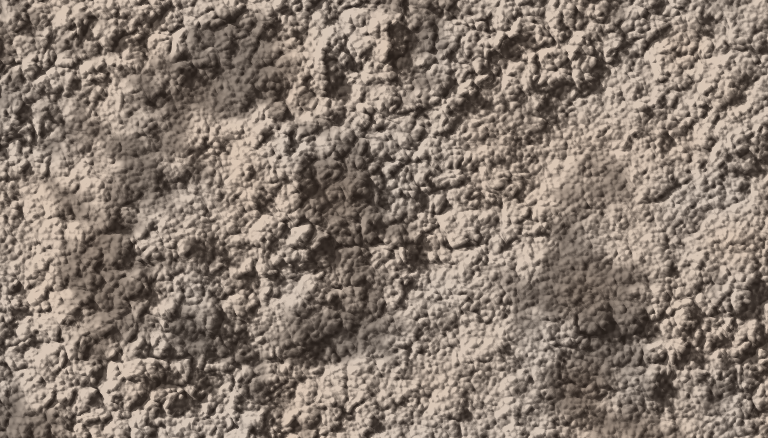
Give the GLSL for this texture, as a Shadertoy shader.

```glsl
// Dry crumbly soil: heaped clods and grains under low sunlight from the upper left.
#define CLOD_SCALE 8.0
#define CLUMP_SCALE 20.0
#define CRUMB_SCALE 43.0
#define GRAIN_SCALE 80.0
#define SUN_DIR vec2(-0.80, 0.60)
#define SUN_SLOPE 0.48
#define SHADOW_STEPS 9
#define BASE_TONE 0.655
#define RELIEF 0.50
#define CREVICE 11.0
#define SHADE_COLOR vec3(0.155, 0.124, 0.106)
#define SUNLIT_COLOR vec3(0.850, 0.780, 0.716)

vec2 hash2(vec2 cell) {
    vec2 k = vec2(dot(cell, vec2(127.1, 311.7)), dot(cell, vec2(269.5, 183.3)));
    return fract(sin(k) * 43758.5453);
}

float noise(vec2 p) {
    vec2 i = floor(p), f = fract(p);
    f = f * f * (3.0 - 2.0 * f);
    float low = mix(hash2(i).x, hash2(i + vec2(1, 0)).x, f.x);
    float high = mix(hash2(i + vec2(0, 1)).x, hash2(i + vec2(1, 1)).x, f.x);
    return mix(low, high, f.y);
}

// Heap of rounded lumps of uneven height, one per jittered cell, in canvas units.
float lumps(vec2 p, float scale) {
    p = p * scale + scale * 1.37;
    vec2 cell = floor(p);
    float top = 0.0;
    for (int y = -1; y <= 1; y++)
    for (int x = -1; x <= 1; x++) {
        vec2 c = cell + vec2(x, y);
        vec2 rnd = hash2(c);
        vec2 d = p - c - rnd;
        float radius = mix(0.35, 0.80, fract(rnd.x * 7.3 + rnd.y * 11.9));
        top = max(top, radius * (1.0 - dot(d, d) / (radius * radius)));
    }
    return top / scale;
}

// Ground height: broad swells, then clods, clumps, crumbs and grains.
float height(vec2 p) {
    float swell = 0.10 * noise(p * 3.1 + 4.0) + 0.035 * noise(p * 9.0 + 7.0);
    float loose = smoothstep(0.2, 0.65, noise(p * 4.3 + 17.0));
    vec2 warp = vec2(noise(p * 31.0), noise(p * 31.0 + 31.0)) - 0.5;
    vec2 q = p + 0.020 * warp;
    return swell
        + 0.28 * lumps(q, CLOD_SCALE)
        + mix(0.25, 0.66, loose) * lumps(q, CLUMP_SCALE)
        + mix(0.40, 0.66, loose) * lumps(q, CRUMB_SCALE)
        + 0.52 * lumps(p + 0.008 * warp.yx, GRAIN_SCALE)
        + 0.0085 * noise(p.yx * 71.0 + p * 43.0)
        + 0.0055 * noise(p * 122.0 + 5.0);
}

// Soft cast shadow: 1 in the sun, 0 behind taller ground.
float sunlight(vec2 p, float ground) {
    float lit = 1.0;
    for (int i = 1; i <= SHADOW_STEPS; i++) {
        float f = float(i) / float(SHADOW_STEPS);
        float reach = 0.004 + 0.12 * f * f;
        float excess = height(p + SUN_DIR * reach) - ground - SUN_SLOPE * reach;
        lit = min(lit, 1.0 - excess / (0.16 * reach + 0.004));
    }
    return clamp(lit, 0.0, 1.0);
}

void mainImage(out vec4 fragColor, in vec2 fragCoord) {
    vec2 p = fragCoord / iResolution.y;
    float ground = height(p);

    // Slope towards the sun
    float eps = 0.0028;
    float slope = (height(p - SUN_DIR * eps) - height(p + SUN_DIR * eps)) / (2.0 * eps);
    float facing = slope / sqrt(1.0 + slope * slope);

    // Crumb tops stand out from the gaps around them
    vec2 r = vec2(0.011, 0.0);
    float around = height(p + r) + height(p - r) + height(p + r.yx) + height(p - r.yx);
    float raised = ground - 0.25 * around;

    // Direct light, cast shadows and ragged shaded hollows
    float tone = BASE_TONE + RELIEF * facing + CREVICE * raised;
    tone *= mix(0.33, 1.0, sunlight(p, ground));
    float hollow = 0.5 * noise(p * 3.7 + 9.0) + 0.3 * noise(p * 8.5 + 23.0)
        + 0.2 * noise(p * 27.0 + 3.0);
    tone *= mix(0.56, 1.0, smoothstep(0.30, 0.50, hollow));

    // Fine sandy speckle
    tone += 0.14 * (noise(p * 125.0) - 0.5);

    vec3 color = mix(SHADE_COLOR, SUNLIT_COLOR, clamp(tone, 0.0, 1.0));
    color *= 1.0 + vec3(0.03, 0.0, -0.03) * (noise(p * 9.0 + 50.0) - 0.5);
    fragColor = vec4(color, 1.0);
}
```
